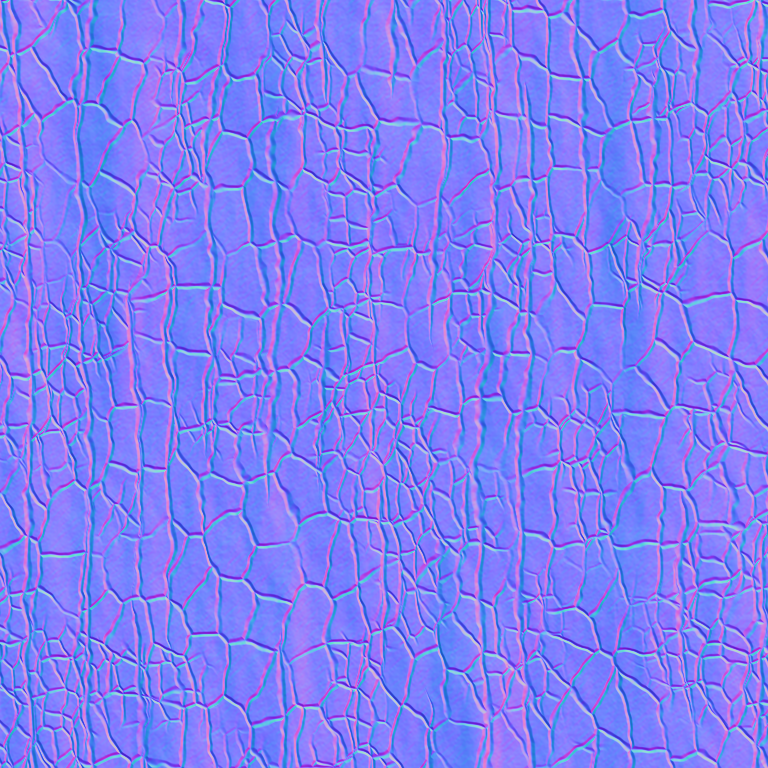
Write a WebGL 2 fragment shader that draws this texture map.

```glsl
#version 300 es
precision highp float;
// Tangent-space normal map of cracked bark: upright plates split by thin grooves.
uniform vec2 u_resolution;
out vec4 fragColor;

float hash(vec2 p) {
    return fract(sin(dot(p, vec2(127.1, 311.7))) * 43758.5453);
}

vec2 hash2(vec2 p) {
    return vec2(hash(p), hash(p + 57.3));
}

float noise(vec2 p) {
    vec2 i = floor(p), f = fract(p);
    f = f * f * (3.0 - 2.0 * f);
    return mix(mix(hash(i), hash(i + vec2(1, 0)), f.x),
               mix(hash(i + vec2(0, 1)), hash(i + vec2(1, 1)), f.x), f.y);
}

vec2 noise2(vec2 p) {
    return vec2(noise(p), noise(p + 31.7)) - 0.5;
}

// Distance in canvas units to the nearest border of stretched Voronoi plates
float plateBorder(vec2 p, vec2 scale) {
    vec2 q = p * scale, cell = floor(q), f = fract(q);
    vec2 nearest = vec2(0);
    float best = 9.0;
    for (int y = -1; y <= 1; y++)
    for (int x = -1; x <= 1; x++) {
        vec2 o = vec2(x, y);
        vec2 r = o + 0.1 + 0.8 * hash2(cell + o) - f;
        if (dot(r, r) < best) {
            best = dot(r, r);
            nearest = r;
        }
    }
    float border = 1.0;
    for (int y = -2; y <= 2; y++)
    for (int x = -2; x <= 2; x++) {
        vec2 o = vec2(x, y);
        vec2 r = o + 0.1 + 0.8 * hash2(cell + o) - f;
        vec2 d = r - nearest;
        if (dot(d, d) > 1e-4)
            border = min(border, dot(0.5 * (r + nearest), d) / length(d * scale));
    }
    return border;
}

// Distance to long upright fissures, one jittered line per column
float fissure(float x, float y, float count) {
    float id = floor(x * count);
    float center = 0.5 + 0.6 * (hash(vec2(id, 4.0)) - 0.5);
    float gap = 0.008 * smoothstep(0.45, 0.7, noise(vec2(y * 4.0, id * 7.3)));
    return abs(fract(x * count) - center) / count + gap;
}

float groove(float dist, float halfWidth) {
    return 1.0 - smoothstep(0.0, halfWidth, dist);
}

float height(vec2 p) {
    // Broad upright ridges and softer lumps
    float h = 0.014 * noise(p * vec2(13.0, 2.5) + 3.0);
    h += 0.0055 * noise(p * vec2(32.0, 9.0));
    h += 0.0016 * noise(p * vec2(75.0, 38.0));

    // Fine slanted grain
    vec2 slant = vec2(p.x + p.y, p.y - p.x);
    h += 0.00042 * noise(slant * vec2(95.0, 210.0));
    h += 0.00025 * noise(p * 290.0);

    // Ragged, wandering cracks
    vec2 w = p + 0.035 * noise2(p * vec2(7.0, 5.0));
    w += 0.011 * noise2(p * vec2(36.0, 28.0)) + 0.004 * noise2(p * 95.0);
    float wear = smoothstep(0.15, 0.5, noise(p * vec2(24.0, 15.0) + 9.0));
    float patches = smoothstep(0.42, 0.62, noise(p * vec2(13.0, 9.0) + 20.0));
    float crack = groove(plateBorder(w, vec2(21.0, 13.0)), 0.0042) * mix(0.35, 1.0, wear);
    crack = max(crack, groove(plateBorder(w + 5.0, vec2(38.0, 22.0)), 0.0036) * 0.75 * patches);
    crack = max(crack, groove(fissure(w.x, p.y, 15.0), 0.0055) * 1.15);
    return h - 0.0034 * crack;
}

void main() {
    vec2 p = gl_FragCoord.xy / u_resolution.y;

    // Central differences of the height give the surface slope
    vec2 e = vec2(0.0011, 0.0);
    vec2 slope = vec2(height(p + e) - height(p - e),
                      height(p + e.yx) - height(p - e.yx)) / (2.0 * e.x);
    vec3 normal = normalize(vec3(-slope, 1.0));
    fragColor = vec4(0.5 + 0.5 * normal, 1.0);
}
```
